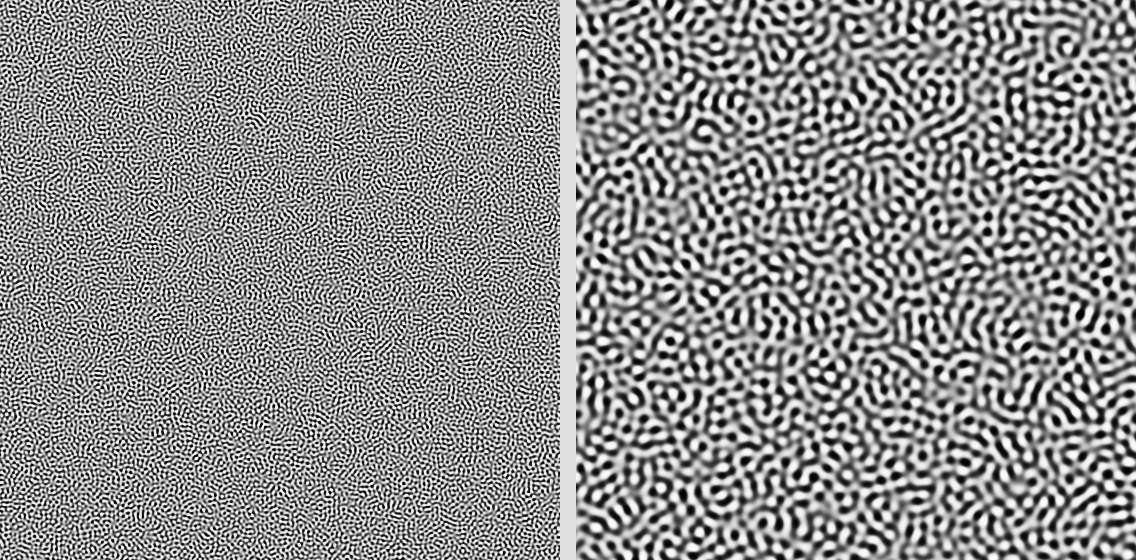
Left, the full canvas; right, a detail of the centre.
Give the GLSL for this texture, as a WebGL 1 fragment shader.

```glsl
precision highp float;
// Fine grey labyrinth of short worms and dots, like a reaction-diffusion pattern.
// Wave packets of one wavelength but all directions are summed (sparse Gabor noise);
// the sum is scaled to unit variance and its histogram is reshaped into grey tones.

uniform vec2 u_resolution;

const float WAVES_ACROSS = 118.0;  // worm spacings along the canvas height
const float CELL_WAVES = 3.0;      // packet radius and cell size, in wavelengths
const int PACKETS = 8;             // wave packets per cell
const float WAVE_SPREAD = 0.08;    // relative variation of the wavelength
const float CONTRAST = 1.75;       // about 1.7 gives evenly spread tones
const float LIGHT_BIAS = 0.36;     // 0 = even shares, larger = more light tones
const vec3 DARK = vec3(0.0);
const vec3 LIGHT = vec3(0.99);

const float PI = 3.14159265;

// Four random values in 0..1 from a cell and a packet number
vec4 hash4(vec3 p) {
  vec4 q = fract(p.xyzx * vec4(0.1031, 0.1030, 0.0973, 0.1099));
  q += dot(q, q.wzxy + 33.33);
  return fract((q.xxyz + q.yzzw) * q.zywx);
}

// Isotropic band-limited noise with zero mean and unit variance
float waveNoise(vec2 p) {
  vec2 cell = floor(p);
  float sum = 0.0;
  float power = 0.0;
  for (int y = -1; y <= 1; y++) {
    for (int x = -1; x <= 1; x++) {
      vec2 neighbour = cell + vec2(float(x), float(y));
      for (int i = 0; i < PACKETS; i++) {
        vec4 rnd = hash4(vec3(neighbour, float(i) + 1.0));
        vec2 offset = p - neighbour - rnd.xy;
        float window = max(1.0 - dot(offset, offset), 0.0);
        window *= window * window;

        // Directions are stratified so that no orientation dominates
        float angle = PI * (float(i) + rnd.z) / float(PACKETS);
        float stretch = 1.0 + WAVE_SPREAD * (2.0 * fract(rnd.w * 57.0) - 1.0);
        vec2 direction = vec2(cos(angle), sin(angle));
        float phase = CELL_WAVES * stretch * dot(offset, direction) + rnd.w;
        sum += window * cos(2.0 * PI * phase);
        power += 0.5 * window * window;
      }
    }
  }
  return sum / sqrt(power + 1e-4);
}

// Spreads the noise evenly over 0..1, then tilts the shares towards light
float toneCurve(float noise) {
  float even = 1.0 / (1.0 + exp(-CONTRAST * noise));
  float base = 1.0 - LIGHT_BIAS;
  return 2.0 * even / (base + sqrt(base * base + 4.0 * LIGHT_BIAS * even));
}

void main() {
  vec2 uv = gl_FragCoord.xy / u_resolution.y;
  float tone = toneCurve(waveNoise(uv * WAVES_ACROSS / CELL_WAVES));
  gl_FragColor = vec4(mix(DARK, LIGHT, tone), 1.0);
}
```
